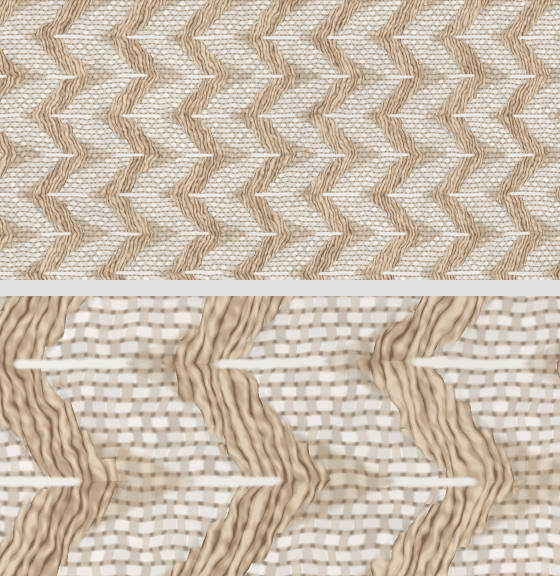
Top, the full canvas; bottom, a detail of the centre.
A WebGL 2 fragment shader for this texture:

```glsl
#version 300 es
precision highp float;
// Woven cloth: vertical zigzag bands of tan yarn floating over a pale plain weave.
// A folded row coordinate mirrors each zigzag leg; yarns, weave and tip lines are
// laid out in repeat units, bent by gradient noise and averaged over sub-samples.

uniform vec2 u_resolution;
out vec4 outColor;

// Layout, in canvas heights
const vec2 TIP_ORIGIN = vec2(0.085, 0.727);  // a right-pointing tip
const vec2 REPEAT = vec2(0.258, 0.281);      // size of one repeat at the left
const float SKEW = 0.04;
const float BEND = 0.010;
// Proportions, in repeats
const float SWING = 0.49;        // sideways travel of a zigzag leg
const float HALF_BAND = 0.20;
const float TILT = 0.21;         // yarn lean over one leg
const float STRANDS = 18.0;
const float WARPS = 16.0;
const float ROWS = 16.0;
const float RAGGED = 0.05;       // unevenness of the yarn ends
// Colours
const vec3 YARN_DARK = vec3(0.50, 0.39, 0.30);
const vec3 YARN_MID = vec3(0.74, 0.645, 0.54);
const vec3 YARN_LIGHT = vec3(0.88, 0.81, 0.725);
const vec3 GAP = vec3(0.61, 0.54, 0.46);
const vec3 WARP = vec3(0.83, 0.78, 0.715);
const vec3 WEFT = vec3(0.925, 0.912, 0.885);
const vec3 TIP_LINE = vec3(0.93, 0.92, 0.90);

float hash(vec2 p) {
  vec3 q = fract(vec3(p.xyx) * 0.1031);
  q += dot(q, q.yzx + 33.33);
  return fract((q.x + q.y) * q.z);
}

vec2 gradient(vec2 cell) {
  float a = 6.2832 * hash(cell);
  return vec2(cos(a), sin(a));
}

float gnoise(vec2 p) {
  vec2 i = floor(p), f = p - i, w = f * f * (3.0 - 2.0 * f);
  vec2 e = vec2(0.0, 1.0);
  float low = mix(dot(gradient(i), f), dot(gradient(i + e.yx), f - e.yx), w.x);
  float high = mix(dot(gradient(i + e), f - e), dot(gradient(i + 1.0), f - 1.0), w.x);
  return mix(low, high, w.y);
}

// Repeat coordinates; columns narrow slightly toward the right
vec2 repeatSpace(vec2 p) {
  p += BEND * vec2(gnoise(p * 5.0), 0.7 * gnoise(p * 5.0 + 17.0));
  float u = (p.x + SKEW * (TIP_ORIGIN.y - p.y) - TIP_ORIGIN.x) / REPEAT.x;
  return vec2(u + u * u * (0.0111 + 0.00025 * u), (p.y - TIP_ORIGIN.y) / REPEAT.y);
}

// Plain weave; tint turns the warps into tan yarn
vec3 weave(vec2 q, float tint) {
  float c = q.x * WARPS + 0.5 * gnoise(q * vec2(5.0, 9.0));
  float r = q.y * ROWS + 0.35 * gnoise(q * vec2(6.0, 4.0) + 40.0);
  float row = floor(r + 0.5), col = floor(c);
  float thick = 0.10 * hash(vec2(row, floor(q.x * 3.0)));
  float warp = smoothstep(0.48, 0.2, abs(fract(c) - 0.5));
  float weft = smoothstep(0.46, 0.18 + thick, abs(r - row));
  float under = mod(row + col, 2.0) * (0.5 + 0.5 * hash(vec2(col, row)));
  weft *= mix(1.0, 0.2, warp * under) * (1.0 - 0.4 * tint);
  vec3 color = mix(mix(GAP, YARN_DARK, 0.5 * tint), mix(WARP, YARN_MID, tint), 0.85 * warp);
  color = mix(color, mix(WEFT, YARN_LIGHT, 0.6 * tint), weft);
  return color * (0.95 + 0.08 * hash(vec2(row, col + 70.0)));
}

vec3 cloth(vec2 p) {
  vec2 q = repeatSpace(p);
  float leg = floor(q.y * 2.0);
  float t = 2.0 * abs(fract(q.y + 0.5) - 0.5);   // 0 at right tips, 1 at left tips
  float tipDist = min(t, 1.0 - t);
  float across = fract(q.x + SWING * t + HALF_BAND);  // 0 on a band's centre

  // Ground with tan patches beyond the tips
  float rightPatch = (across - HALF_BAND) / 0.34 + t / 0.42;
  float leftPatch = (1.0 - HALF_BAND - across) / 0.2 + (1.0 - t) / 0.3;
  float tint = 0.75 * smoothstep(1.15, 0.85, rightPatch);
  tint += 0.55 * smoothstep(1.1, 0.8, leftPatch);
  vec3 color = weave(q, min(tint, 0.8));

  // Leaning yarns with staggered, ragged ends
  float lean = (q.x + TILT * t) * STRANDS + 0.9 * gnoise(q * vec2(7.0, 6.0));
  lean += 0.3 * gnoise(q * vec2(18.0, 13.0) + 9.0);
  float id = floor(lean), f = fract(lean) - 0.5;
  float vary = hash(vec2(id, leg) + 50.0);
  float step01 = hash(vec2(id, floor(q.y * ROWS + 0.5)) + 90.0);
  float s = (id + 0.5 + 0.3 * f) / STRANDS;
  float d = s + (SWING - TILT) * t + HALF_BAND;
  d += RAGGED * (vary - 0.5);
  d = abs(d - floor(d + 0.5));
  float inside = HALF_BAND - d - 0.1 * f * f + RAGGED * (step01 - 0.5);
  color *= 1.0 - 0.08 * smoothstep(-0.05, 0.0, inside);

  // Yarn roundness, fibres and the seam where legs meet
  float ridge = 1.0 - 4.0 * f * f;
  float fibre = gnoise(vec2(lean * 2.5, q.y * 24.0 + lean * 0.8));
  float patchy = gnoise(vec2(lean * 0.9, q.y * 7.0) + 30.0);
  float tone = 0.08 + 0.72 * ridge + 0.55 * fibre + 0.3 * patchy + 0.35 * (vary - 0.5);
  tone *= 0.78 + 0.22 * smoothstep(0.0, 0.12, tipDist);
  vec3 yarn = mix(YARN_DARK, YARN_MID, smoothstep(-0.05, 0.5, tone));
  yarn = mix(yarn, YARN_LIGHT, smoothstep(0.42, 1.0, tone));
  color = mix(color, yarn, smoothstep(-0.012, 0.012, inside));

  // Long white floats running into the tips
  float start = t < 0.5 ? 0.50 : 0.05;
  float end = t < 0.5 ? 0.98 : 0.68;
  float span = smoothstep(start, start + 0.06, across) * smoothstep(end, end - 0.06, across);
  color = mix(color, TIP_LINE, span * smoothstep(0.055, 0.02, tipDist));

  // Soft uneven light
  return color * (1.0 + 0.03 * gnoise(p * 2.3 + 8.0));
}

void main() {
  vec3 sum = vec3(0.0);
  for (int i = 0; i < 4; i++) {
    vec2 offset = vec2(i % 2, i / 2) * 0.5 - 0.25;
    sum += cloth((gl_FragCoord.xy + offset) / u_resolution.y);
  }
  outColor = vec4(sum / 4.0, 1.0);
}
```
